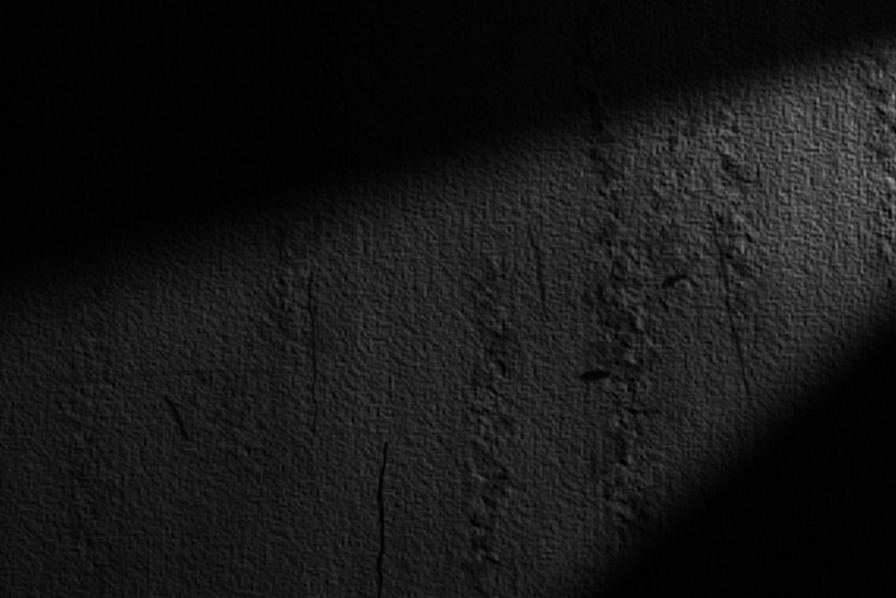
This texture is drawn by a WebGL 1 fragment shader. Its source:

```glsl
precision highp float;
// Rough dark plaster wall crossed by a slanted beam of light from the right.
uniform vec2 u_resolution;

const float UPPER_START = 0.475;              // beam's upper edge at x = 0
const float UPPER_SLOPE = 0.295;
const float LOWER_START = 0.955;              // where the lower shadow meets the floor
const float LOWER_SLOPE = 0.90;
const vec2 HOT_SPOT = vec2(1.43, 0.73);
const vec2 HOT_SIZE = vec2(0.27, 0.23);
const float HOT_GAIN = 0.15;
const float BEAM_LEVEL = 0.115;
const float GRAIN_SCALE = 190.0;
const float LUMP_SCALE = 75.0;
const float RELIEF_GAIN = 1.5;
const vec2 LIGHT_STEP = vec2(0.0038, 0.0026);  // offset towards the light

float hash(vec2 p) {
  return fract(sin(dot(p, vec2(127.1, 311.7))) * 43758.5453);
}

float noise(vec2 p) {
  vec2 i = floor(p), f = fract(p);
  f = f * f * (3.0 - 2.0 * f);
  return mix(mix(hash(i), hash(i + vec2(1.0, 0.0)), f.x),
             mix(hash(i + vec2(0.0, 1.0)), hash(i + vec2(1.0, 1.0)), f.x), f.y);
}

float fbm(vec2 p) {
  float sum = 0.0, amp = 0.5;
  for (int i = 0; i < 4; i++) {
    sum += amp * noise(p);
    p = p * 2.03 + 17.3;
    amp *= 0.5;
  }
  return sum;
}

// Ragged, nearly vertical strip of coarse plaster between two points.
float strip(vec2 p, vec2 top, vec2 bottom, float width) {
  float t = (top.y - p.y) / (top.y - bottom.y);
  float center = mix(top.x, bottom.x, t) + 0.03 * (noise(p * vec2(9.0, 16.0)) - 0.5);
  float d = (p.x - center) / (width * (0.55 + 0.9 * noise(p * vec2(20.0, 30.0) + 5.0)));
  return exp(-d * d) * smoothstep(-0.08, 0.12, t) * smoothstep(1.08, 0.88, t);
}

// Thin wandering line that fades at both ends.
float crack(vec2 p, vec2 a, vec2 b, float width) {
  p += 0.012 * (vec2(noise(p * 35.0), noise(p * 35.0 + 9.0)) - 0.5);
  vec2 ab = b - a;
  float t = clamp(dot(p - a, ab) / dot(ab, ab), 0.0, 1.0);
  float w = width * (0.4 + 0.6 * sin(3.1416 * t));
  return smoothstep(w + 0.003, w * 0.3, length(p - a - ab * t));
}

float roughness(vec2 p) {
  float r = strip(p, vec2(0.985, 1.03), vec2(1.02, 0.50), 0.024);
  r = max(r, strip(p, vec2(1.03, 0.62), vec2(1.065, 0.06), 0.052));
  r = max(r, strip(p, vec2(0.83, 0.58), vec2(0.81, 0.0), 0.036) * 0.9);
  r = max(r, strip(p, vec2(1.21, 0.86), vec2(1.24, 0.43), 0.034) * 0.85);
  r = max(r, strip(p, vec2(1.13, 0.83), vec2(1.12, 0.46), 0.050) * 0.7);
  r = max(r, strip(p, vec2(1.485, 0.93), vec2(1.48, 0.50), 0.034) * 0.75);
  r = max(r, strip(p, vec2(0.48, 0.66), vec2(0.49, 0.40), 0.055) * 0.5);
  r = max(r, strip(p, vec2(0.15, 0.62), vec2(0.14, 0.0), 0.050) * 0.5);
  return max(r, strip(p, vec2(0.36, 0.39), vec2(0.43, 0.20), 0.080) * 0.45);
}

float height(vec2 p, float rough) {
  float grain = noise(p * GRAIN_SCALE) + 0.5 * noise(p * GRAIN_SCALE * 0.5 + 31.0);
  float weave = noise(p * vec2(60.0, 230.0)) + noise(p * vec2(230.0, 45.0) + 7.0);
  float lumps = noise(p * LUMP_SCALE + 3.0) + 0.5 * noise(p * LUMP_SCALE * 1.9);
  return 0.55 * grain + 0.2 * weave + 1.35 * rough * lumps;
}

float cracks(vec2 p) {
  float c = crack(p, vec2(0.642, 0.26), vec2(0.633, -0.02), 0.0035);
  c = max(c, crack(p, vec2(0.522, 0.54), vec2(0.528, 0.27), 0.0025) * 0.7);
  c = max(c, crack(p, vec2(0.275, 0.335), vec2(0.315, 0.265), 0.006) * 0.85);
  c = max(c, crack(p, vec2(0.97, 0.365), vec2(1.02, 0.370), 0.010));
  c = max(c, crack(p, vec2(1.11, 0.525), vec2(1.145, 0.535), 0.007) * 0.9);
  c = max(c, crack(p, vec2(0.885, 0.63), vec2(0.92, 0.46), 0.003) * 0.6);
  c = max(c, crack(p, vec2(1.19, 0.66), vec2(1.25, 0.34), 0.003) * 0.65);
  return max(c, crack(p, vec2(0.17, 0.378), vec2(0.50, 0.375), 0.002) * 0.3);
}

// Light falling on the wall before its relief is applied.
float illumination(vec2 p) {
  float soft = mix(0.105, 0.05, clamp(p.x / 1.5, 0.0, 1.0));
  float upper = smoothstep(-soft, soft, UPPER_START + UPPER_SLOPE * p.x - p.y);
  float lower = smoothstep(-0.07, 0.10, p.y - LOWER_SLOPE * (p.x - LOWER_START));
  vec2 q = (p - HOT_SPOT) / HOT_SIZE;
  float beam = BEAM_LEVEL * mix(0.80, 1.25, smoothstep(0.0, 1.2, p.x));
  beam *= mix(0.82, 1.0, smoothstep(0.0, 0.4, p.y));
  beam += HOT_GAIN * exp(-dot(q, q));
  float ambient = 0.008 + 0.026 * smoothstep(0.3, 1.4, p.x) * smoothstep(0.4, 0.8, p.y);
  return ambient + beam * upper * lower;
}

void main() {
  // The wall spans 1.5 by 1 units.
  vec2 p = gl_FragCoord.xy / u_resolution * vec2(1.5, 1.0);
  float rough = roughness(p);

  // Relief: surfaces facing the light brighten, those behind it darken.
  float relief = height(p, rough) - height(p + LIGHT_STEP, rough);
  float shade = max(1.0 + RELIEF_GAIN * relief, 0.08);

  // Broad stains, vertical streaks, pits and cracks.
  shade *= 0.78 + 0.45 * fbm(p * vec2(7.0, 4.0));
  shade *= 0.92 + 0.16 * noise(p * vec2(28.0, 2.0));
  shade *= 1.0 - 0.45 * rough * smoothstep(0.35, 0.75, noise(p * 55.0 + 11.0));
  shade *= 1.0 - 0.85 * cracks(p);

  gl_FragColor = vec4(vec3(illumination(p) * shade), 1.0);
}
```
